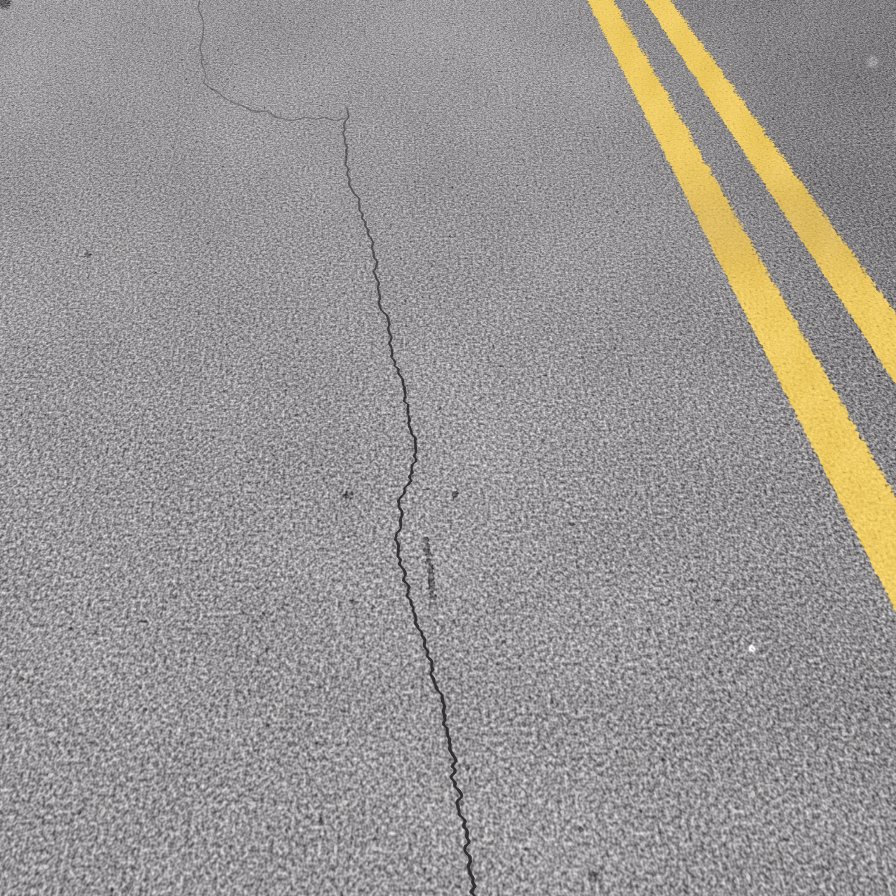
A WebGL 2 fragment shader for this texture:

```glsl
#version 300 es
precision highp float;
// Sunlit asphalt seen in perspective, with a long jagged crack and two yellow lane lines.
// Layered gradient noise on foreshortened road coordinates gives the grain; the crack is
// an interpolated path, and the lines are wedges between pairs of straight edges.

#define GRAIN_FREQ 400.0
#define GRAIN_GAIN 0.40
#define PERSPECTIVE 1.2
#define CRACK_TOP 0.12
#define CRACK_JITTER 0.007
#define PAINT_FRAY 0.005
#define ASPHALT vec3(0.588, 0.578, 0.586)
#define CRACK_COLOR vec3(0.17, 0.16, 0.17)
#define PAINT vec3(0.945, 0.805, 0.385)
#define STONE vec3(0.86, 0.85, 0.84)

uniform vec2 u_resolution;
out vec4 fragColor;

const int CRACK_STEPS = 16;
const float CRACK_X[17] = float[](0.388, 0.385, 0.400, 0.417, 0.426, 0.4375, 0.454, 0.467,
    0.447, 0.444, 0.460, 0.474, 0.491, 0.504, 0.511, 0.5195, 0.529);
const vec2 BRANCH[5] = vec2[](vec2(0.222, 1.0), vec2(0.228, 0.906), vec2(0.28, 0.876),
    vec2(0.32, 0.867), vec2(0.385, 0.868));
// Centre, radius and signed brightness of each blemish.
const vec4 SPOTS[8] = vec4[](
    vec4(0.389, 0.447, 0.0075, -0.22), vec4(0.508, 0.448, 0.005, -0.22),
    vec4(0.395, 0.326, 0.006, -0.20), vec4(0.098, 0.716, 0.005, -0.17),
    vec4(0.662, 0.021, 0.008, -0.17), vec4(0.839, 0.276, 0.0055, 0.42),
    vec4(0.974, 0.931, 0.009, 0.12), vec4(0.005, 0.998, 0.010, -0.25));

vec2 hash2(vec2 p) {
    vec3 q = fract(p.xyx * vec3(0.1031, 0.1030, 0.0973));
    q += dot(q, q.yzx + 33.33);
    return fract((q.xx + q.yz) * q.zy);
}

vec2 gradient(vec2 cell) {
    float angle = 6.28318 * hash2(cell).x;
    return vec2(cos(angle), sin(angle));
}

float gradientNoise(vec2 p) {
    vec2 i = floor(p), f = fract(p);
    vec2 u = f * f * f * (f * (f * 6.0 - 15.0) + 10.0);
    vec2 e = vec2(0.0, 1.0);
    float low = mix(dot(gradient(i), f), dot(gradient(i + e.yx), f - e.yx), u.x);
    float high = mix(dot(gradient(i + e), f - e), dot(gradient(i + 1.0), f - 1.0), u.x);
    return mix(low, high, u.y);
}

float segmentDistance(vec2 p, vec2 a, vec2 b) {
    vec2 pa = p - a, ba = b - a;
    return length(pa - ba * clamp(dot(pa, ba) / dot(ba, ba), 0.0, 1.0));
}

float stroke(float dist, float halfWidth, float px) {
    return 1.0 - smoothstep(halfWidth - 0.6 * px, halfWidth + 0.8 * px, dist);
}

float crackX(float depth) {
    float t = clamp((depth - CRACK_TOP) / (1.0 - CRACK_TOP), 0.0, 1.0) * float(CRACK_STEPS);
    int i = min(int(t), CRACK_STEPS - 1);
    return mix(CRACK_X[i], CRACK_X[i + 1], t - float(i));
}

// Edges are given as (x at the top, slope) for the left and right sides.
float paintLine(vec2 uv, vec4 edges, float fray, float px) {
    float depth = 1.0 - uv.y;
    float left = uv.x - edges.x - edges.y * depth + 0.4 * fray;
    float right = edges.z + edges.w * depth - uv.x + fray;
    return smoothstep(-px, px, left * 0.88) * smoothstep(-px, px + 0.002, right * 0.86);
}

void main() {
    vec2 uv = gl_FragCoord.xy / u_resolution;
    float px = 1.0 / min(u_resolution.x, u_resolution.y);
    float depth = 1.0 - uv.y;

    // Road plane: grain shrinks and flattens toward the top.
    float z = 1.0 / (1.0 + PERSPECTIVE * depth);
    vec2 road = vec2((uv.x - 0.45) * z, 1.5 * z) * GRAIN_FREQ + 300.0;
    float coarse = gradientNoise(road);
    float fine = gradientNoise(road * 1.73 + 71.0);
    float grain = (coarse * 0.75 + fine * 0.65) * mix(0.65, 1.08, smoothstep(0.0, 0.6, depth));

    // Broad tone, mottling and the darker lane at the right.
    float mottle = gradientNoise(uv * vec2(5.0, 7.0) + 9.0) + 0.6 * gradientNoise(uv * 17.0 + 31.0);
    float lane = smoothstep(-0.08, 0.16, uv.x - 0.67 - 0.52 * depth);
    float tone = 0.035 * mottle - 0.065 * lane + 0.025 * smoothstep(0.45, 0.0, uv.x) * uv.y;
    tone += 0.02 * exp(-pow((uv.x - 0.5) / 0.2, 2.0)) - 0.02 * smoothstep(0.6, 1.0, uv.x);
    vec3 color = ASPHALT + tone + grain * GRAIN_GAIN;

    // Pale chips and dark pits, clearest near the viewer.
    float chips = gradientNoise(road * 0.6 + 137.0);
    color = mix(color, STONE, smoothstep(0.36, 0.55, chips) * (0.15 + 0.6 * depth));
    color -= 0.16 * smoothstep(0.36, 0.56, -chips);

    // Blemishes and the short scuff beside the crack.
    for (int i = 0; i < 8; i++) {
        float dist = length(uv - SPOTS[i].xy) + 0.003 * coarse;
        color += SPOTS[i].w * (1.0 - smoothstep(0.4, 1.0, dist / SPOTS[i].z));
    }
    float scuff = segmentDistance(uv, vec2(0.475, 0.398), vec2(0.485, 0.326)) + 0.004 * coarse;
    color -= 0.20 * stroke(scuff, 0.003, px);

    // Main crack and its faint branch.
    float jag = gradientNoise(vec2(depth * 55.0, 3.5)) + 0.6 * gradientNoise(vec2(depth * 150.0, 8.5));
    float offset = abs(uv.x - crackX(depth) - CRACK_JITTER * jag) * 0.9;
    float crack = stroke(offset, 0.0007 + 0.0010 * depth + 0.0012 * coarse, px);
    crack *= smoothstep(CRACK_TOP - 0.005, CRACK_TOP + 0.005, depth) * mix(0.55, 0.95, smoothstep(0.1, 0.5, depth));
    vec2 bent = uv + 0.006 * vec2(gradientNoise(uv * 60.0), gradientNoise(uv * 60.0 + 40.0));
    float branch = 1.0;
    for (int i = 0; i < 4; i++) branch = min(branch, segmentDistance(bent, BRANCH[i], BRANCH[i + 1]));
    crack = max(crack, 0.38 * stroke(branch, 0.0007, px));
    color = mix(color, CRACK_COLOR, crack);

    // Lane paint with frayed edges, light wear and soft tyre shading.
    float fray = PAINT_FRAY * (coarse + 0.8 * gradientNoise(uv * 110.0));
    float paint = max(paintLine(uv, vec4(0.655, 0.505, 0.686, 0.567), fray, px),
                      paintLine(uv, vec4(0.719, 0.6545, 0.749, 0.720), fray, px));
    float wear = gradientNoise(uv * vec2(35.0, 22.0));
    float tyre = exp(-pow((depth - 0.25) / 0.05, 2.0));
    vec3 paintColor = PAINT + grain * 0.09 + 0.06 * wear * vec3(0.5, 0.6, 1.0);
    paintColor -= tyre * vec3(0.07, 0.07, 0.02);
    color = mix(color, paintColor, paint * (0.96 - 0.2 * smoothstep(0.3, 0.6, -coarse)));

    fragColor = vec4(clamp(color, 0.0, 1.0), 1.0);
}
```
